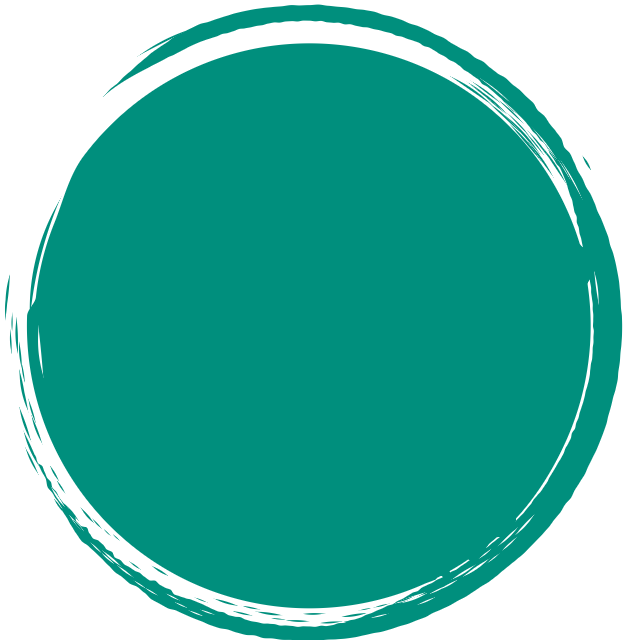
Reproduce this background procedurally as a WebGL 1 fragment shader.

```glsl
precision highp float;
// A flat teal disc wrapped in a dry-brush ring on white.
uniform vec2 u_resolution;

// Lengths are canvas units (the canvas is UNITS tall), angles are degrees.
const float UNITS = 768.0;
const vec2 CENTER = vec2(371.0, 377.0);
const vec3 TEAL = vec3(0.0, 0.56, 0.49);
const vec3 PAPER = vec3(1.0);
const float DISC_RADIUS = 339.0;
const float RING_START = -156.0;
const float RING_END = 132.0;
const float ROUGHNESS = 1.4;
const float UNITS_PER_DEGREE = 6.3;
const int STROKES = 14;

float hash(float n) {
  return fract(sin(n * 127.1) * 43758.5453);
}

float noise(float x) {
  float i = floor(x);
  return mix(hash(i), hash(i + 1.0), smoothstep(0.0, 1.0, x - i));
}

// Rises from 0 to 1 between two angles.
float ramp(float from, float to, float angle) {
  return smoothstep(from, to, angle);
}

// Ring edges, followed clockwise-to-counterclockwise along the stroke.
float outerRadius(float a) {
  return 365.0 + 10.0 * ramp(-156.0, -134.0, a) + 3.0 * ramp(-134.0, -115.0, a)
    - 3.0 * ramp(-100.0, -50.0, a) - 3.0 * ramp(8.0, 27.0, a)
    + 6.0 * ramp(27.0, 45.0, a) + 7.0 * ramp(50.0, 85.0, a)
    - 15.0 * ramp(108.0, 134.0, a);
}

float innerRadius(float a) {
  return 364.0 - 5.0 * ramp(-150.0, -115.0, a) + 2.0 * ramp(-115.0, -95.0, a)
    - 20.0 * ramp(-90.0, -62.0, a) + 15.0 * ramp(14.0, 36.0, a)
    + 8.0 * ramp(48.0, 72.0, a) + 2.0 * ramp(76.0, 92.0, a)
    - 2.0 * ramp(95.0, 118.0, a) + 6.0 * ramp(118.0, 132.0, a);
}

// Tapered arc; polar holds angle and radius.
float arc(vec2 polar, vec2 middle, float halfSpan, float halfWidth) {
  float t = (mod(polar.x - middle.x + 180.0, 360.0) - 180.0) / halfSpan;
  return abs(polar.y - middle.y) - halfWidth * (1.0 - t * t);
}

// Random arcs inside a polar box; size is the largest half span and half width.
float strokes(vec2 polar, vec2 low, vec2 high, vec2 size, float seed) {
  float d = 1000.0;
  for (int i = 0; i < STROKES; i++) {
    float n = seed + float(i) * 3.7;
    vec2 middle = mix(low, high, vec2((float(i) + hash(n)) / float(STROKES), hash(n + 1.3)));
    vec2 extent = size * mix(0.35, 1.0, hash(n + 2.1));
    d = min(d, arc(polar, middle, extent.x, extent.y));
  }
  return d;
}

float ringDistance(vec2 polar) {
  float a = polar.x;
  float r = polar.y;
  float dry = 1.0 + 2.0 * ramp(-95.0, -125.0, a) + ramp(25.0, 35.0, a) * ramp(62.0, 50.0, a);
  float rough = ROUGHNESS * dry;
  float inner = innerRadius(a) + rough * (noise(a * 0.9) - 0.5) * ramp(125.0, 110.0, a);
  float outer = outerRadius(a) + rough * (noise(a * 0.6 + 40.0) - 0.5);
  float ends = max(RING_START - a, a - RING_END) * UNITS_PER_DEGREE;
  return max(max(inner - r, r - outer), ends);
}

float discDistance(vec2 polar) {
  float a = polar.x;
  float radius = DISC_RADIUS - 9.0 * ramp(143.0, 158.0, a) * ramp(178.0, 174.0, a)
    - 1.5 * ramp(-45.0, -25.0, a) * ramp(12.0, 8.0, a);
  // The seam to the ring closes on the right and breaks up below.
  radius += 5.0 * ramp(8.5, 10.0, a) * ramp(17.0, 15.0, a);
  radius += 5.0 * ramp(-66.0, -60.0, a) * ramp(-41.0, -46.0, a) * ramp(0.3, 0.5, noise(a * 0.8));
  return polar.y - radius;
}

void main() {
  float pixel = UNITS / u_resolution.y;
  vec2 p = gl_FragCoord.xy * pixel - CENTER * vec2(u_resolution.x / u_resolution.y * UNITS / 753.0, 1.0);
  vec2 polar = vec2(degrees(atan(p.y, p.x)), length(p));

  // Solid shapes with the dry gaps scratched out.
  float paint = min(ringDistance(polar), discDistance(polar));
  float scratch = strokes(polar, vec2(-77.0, 343.0), vec2(-42.0, 359.0), vec2(3.2, 1.5), 5.0);
  scratch = min(scratch, strokes(polar, vec2(-148.0, 361.0), vec2(-108.0, 372.0), vec2(2.2, 1.2), 23.0));
  scratch = min(scratch, strokes(polar, vec2(27.0, 349.0), vec2(60.0, 362.0), vec2(4.0, 0.8), 71.0));
  scratch = min(scratch, arc(polar, vec2(185.5, 325.0), 5.0, 1.5));
  scratch = min(scratch, arc(polar, vec2(7.6, 348.0), 3.0, 1.0));
  paint = max(paint, -scratch);

  // Loose bristle marks over the paper.
  float marks = strokes(polar, vec2(173.0, 347.0), vec2(207.0, 372.0), vec2(3.5, 1.5), 11.0);
  marks = min(marks, strokes(polar, vec2(33.0, 341.0), vec2(57.0, 354.0), vec2(5.0, 1.4), 37.0));
  marks = min(marks, strokes(polar, vec2(-112.0, 343.0), vec2(-70.0, 358.0), vec2(2.5, 1.3), 53.0));
  marks = min(marks, strokes(polar, vec2(-150.0, 341.0), vec2(-120.0, 376.0), vec2(2.2, 1.4), 89.0));
  marks = min(marks, arc(polar, vec2(166.0, 335.5), 12.5, 2.5));
  marks = min(marks, arc(polar, vec2(117.0, 383.5), 5.0, 1.2));
  marks = min(marks, arc(polar, vec2(30.4, 386.0), 1.4, 1.2));
  paint = min(paint, marks);

  float cover = clamp(0.5 - paint / pixel, 0.0, 1.0);
  gl_FragColor = vec4(mix(PAPER, TEAL, cover), 1.0);
}
```
